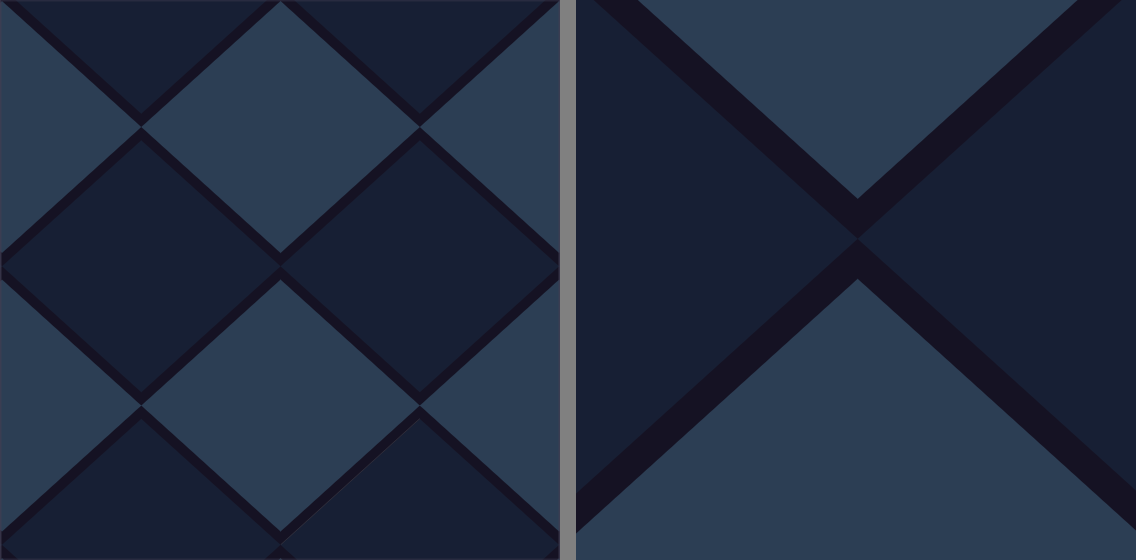
Left, the full canvas; right, a detail of the centre.
Write a WebGL 2 fragment shader that draws this pattern.

```glsl
#version 300 es
precision highp float;
// Two-by-two harlequin check: light and dark diamonds on interleaved lattices,
// separated by bands of the near-black ground. Each cell is folded to its
// centre and measured with a diamond distance; a worn rim and scratch go on top.

uniform vec2 u_resolution;
out vec4 outColor;

const vec3 GROUND_COLOR  = vec3(0.082, 0.072, 0.138);
const vec3 DARK_COLOR    = vec3(0.092, 0.122, 0.204);
const vec3 LIGHT_COLOR   = vec3(0.173, 0.243, 0.330);
const vec3 RIM_COLOR     = vec3(0.250, 0.240, 0.320);
const vec3 SCRATCH_COLOR = vec3(0.300, 0.280, 0.310);

const float PERIOD       = 0.4974;                // spacing of equal diamonds
const vec2  LIGHT_CENTER = vec2(0.5010, 0.7732);  // one light diamond
const vec2  HALF_SIZE    = vec2(0.2487, 0.2249);  // diamond half diagonals
const float RIM_WIDTH    = 0.0026;
const vec2  RIM_STRENGTH = vec2(0.75, 0.40);      // side rims, top and bottom rims
const vec2  SCRATCH_START = vec2(0.5020, 0.0280);
const vec2  SCRATCH_END   = vec2(0.7490, 0.2520);
const float SCRATCH_WIDTH = 0.0010;
const float SCRATCH_STRENGTH = 0.55;

// Signed distance to a diamond centred on the origin.
float diamondDistance(vec2 p) {
    return (dot(abs(p), 1.0 / HALF_SIZE) - 1.0) / length(1.0 / HALF_SIZE);
}

// Offset from the nearest point of a square lattice.
vec2 foldToLattice(vec2 p) {
    return (fract(p / PERIOD + 0.5) - 0.5) * PERIOD;
}

float segmentDistance(vec2 p, vec2 a, vec2 b) {
    vec2 along = b - a;
    float t = clamp(dot(p - a, along) / dot(along, along), 0.0, 1.0);
    return length(p - a - along * t);
}

// Antialiased inside mask of a signed distance.
float coverage(float d, float pixel) {
    return clamp(0.5 - d / pixel, 0.0, 1.0);
}

void main() {
    vec2 uv = gl_FragCoord.xy / u_resolution;
    float pixel = 1.0 / min(u_resolution.x, u_resolution.y);

    // Diamonds: the dark lattice sits half a period away on both axes.
    vec2 p = uv - LIGHT_CENTER;
    float light = diamondDistance(foldToLattice(p));
    float dark = diamondDistance(foldToLattice(p + 0.5 * PERIOD));
    vec3 color = mix(GROUND_COLOR, DARK_COLOR, coverage(dark, pixel));
    color = mix(color, LIGHT_COLOR, coverage(light, pixel));

    // Fine scratch along one band.
    float scratch = segmentDistance(uv, SCRATCH_START, SCRATCH_END) - 0.5 * SCRATCH_WIDTH;
    color = mix(color, SCRATCH_COLOR, SCRATCH_STRENGTH * coverage(scratch, pixel));

    // Thin rim around the canvas.
    vec2 edge = min(uv, 1.0 - uv) - RIM_WIDTH;
    vec2 rim = RIM_STRENGTH * vec2(coverage(edge.x, pixel), coverage(edge.y, pixel));
    color = mix(color, RIM_COLOR, max(rim.x, rim.y));

    outColor = vec4(color, 1.0);
}
```
